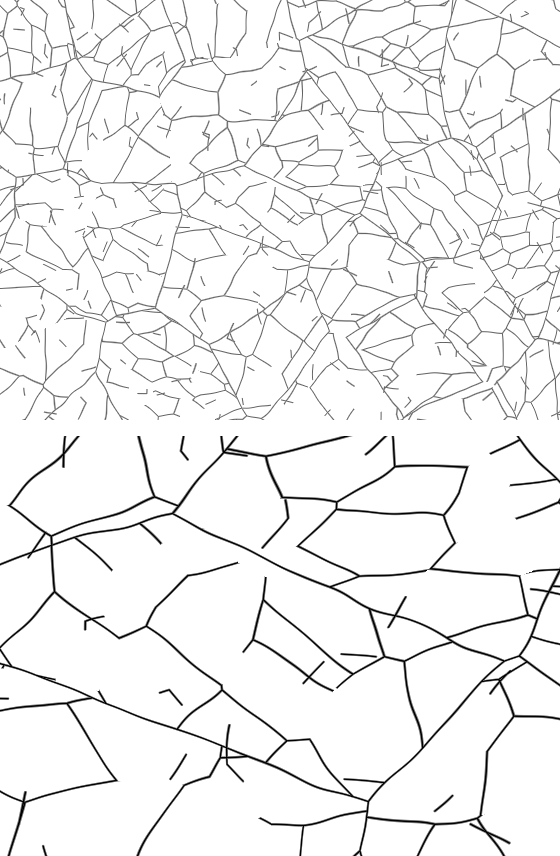
Top, the full canvas; bottom, a detail of the centre.
Reproduce this texture procedurally as a Shadertoy shader.

```glsl
// Fine black cracks on white: long fractures split into small shards, with loose hairlines.

// Lengths are in canvas heights
const vec3  PAPER         = vec3(1.0);
const vec3  INK           = vec3(0.0);
const float LINE_WIDTH    = 0.0016;
const float SOFTNESS      = 0.75;            // edge blur in pixels
const float PLATE_SIZE    = 0.23;            // regions between long fractures
const vec2  SHARD_SIZE    = vec2(0.06, 0.098);
const vec2  SHARD_STRETCH = vec2(1.0, 1.45);
const float PLATE_GAPS    = 0.1;             // share of borders left open
const float SHARD_GAPS    = 0.26;
const float HAIR_SPACING  = 0.088;
const vec2  HAIR_REACH    = vec2(0.007, 0.018); // half length
const float HAIR_HOOKS    = 0.25;
const vec2  BEND          = vec2(0.035, 2.7);   // amplitude, frequency
const vec2  WOBBLE        = vec2(0.0055, 21.0);
const float TAU           = 6.2831853;

vec2 hash2(vec2 p) {
    vec3 q = fract(p.xyx * vec3(0.1031, 0.1030, 0.0973));
    q += dot(q, q.yzx + 33.33);
    return fract((q.xx + q.yz) * q.zy);
}

vec2 direction(float turn) {
    return vec2(cos(TAU * turn), sin(TAU * turn));
}

float cornerSlope(vec2 corner, vec2 offset) {
    return dot(direction(hash2(corner).x), offset);
}

float gradientNoise(vec2 p) {
    vec2 i = floor(p), f = fract(p);
    vec2 u = f * f * f * (f * (f * 6.0 - 15.0) + 10.0);
    vec2 e = vec2(0.0, 1.0);
    float low  = mix(cornerSlope(i, f), cornerSlope(i + e.yx, f - e.yx), u.x);
    float high = mix(cornerSlope(i + e.xy, f - e.xy), cornerSlope(i + e.yy, f - e.yy), u.x);
    return mix(low, high, u.y);
}

vec2 warp(vec2 p, vec2 shape) {
    p *= shape.y;
    return shape.x * vec2(gradientNoise(p + 7.3), gradientNoise(p + 61.8));
}

// Voronoi borders on a stretched grid: x = distance before stretching, yz = cell
vec3 crackedCells(vec2 p, vec2 scale, vec2 seed, float gaps) {
    p *= scale;
    vec2 base = floor(p), cell = base, toSite = vec2(0.0);
    float nearest = 1e3;
    for (int y = -1; y <= 1; y++)
    for (int x = -1; x <= 1; x++) {
        vec2 c = base + vec2(x, y);
        vec2 r = c + hash2(c + seed) - p;
        if (dot(r, r) < nearest) {
            nearest = dot(r, r);
            cell = c;
            toSite = r;
        }
    }
    float border = 1e3;
    for (int y = -2; y <= 2; y++)
    for (int x = -2; x <= 2; x++) {
        if (x == 0 && y == 0) continue;
        vec2 c = cell + vec2(x, y);
        vec2 r = c + hash2(c + seed) - p;
        vec2 normal = normalize(r - toSite);
        vec2 middle = 0.5 * (r + toSite);
        float d = dot(middle, normal) / length(normal * scale);

        // Open borders: some are missing, others stop halfway
        vec2 chance = hash2(cell + c + 2.0 * seed + 19.0);
        if (chance.x < 0.4 * gaps) continue;
        if (chance.x < gaps) {
            vec2 tangent = vec2(-normal.y, normal.x) * (normal.x < 0.0 ? -1.0 : 1.0);
            d = max(d, (dot(-middle, tangent) + 0.3 * (chance.y - 0.5)) / length(tangent * scale));
        }
        border = min(border, d);
    }
    return vec3(border, cell);
}

float segment(vec2 p, vec2 a, vec2 b) {
    vec2 ab = b - a;
    return length(p - a - ab * clamp(dot(p - a, ab) / dot(ab, ab), 0.0, 1.0));
}

// Short loose cracks, some of them hooked at one end
float hairlines(vec2 p) {
    vec2 base = floor(p / HAIR_SPACING);
    float d = 1e3;
    for (int y = -1; y <= 1; y++)
    for (int x = -1; x <= 1; x++) {
        vec2 c = base + vec2(x, y);
        vec2 q = p - (c + hash2(c + 113.0)) * HAIR_SPACING;
        vec2 h = hash2(c + 271.0), hook = hash2(c + 419.0);
        float reach = mix(HAIR_REACH.x, HAIR_REACH.y, h.x);
        vec2 arm = reach * direction(h.y);
        d = min(d, segment(q, -arm, arm));
        if (hook.x < HAIR_HOOKS)
            d = min(d, segment(q, arm, arm + reach * direction(h.y + mix(0.12, 0.32, hook.y))));
    }
    return d;
}

void mainImage(out vec4 fragColor, in vec2 fragCoord) {
    float pixel = 1.0 / iResolution.y;
    vec2 p = fragCoord * pixel;
    p += warp(p, BEND) + warp(p, WOBBLE);

    // Long fractures, then shards turned and stretched differently in each plate
    vec3 plate = crackedCells(p, vec2(1.0 / PLATE_SIZE), vec2(37.0), PLATE_GAPS);
    vec2 seed = floor(200.0 * hash2(plate.yz + 53.0));
    vec2 trait = hash2(seed + 5.0);
    vec2 axis = direction(hash2(seed + 11.0).x);
    float stretch = mix(SHARD_STRETCH.x, SHARD_STRETCH.y, trait.x);
    vec2 scale = vec2(stretch, 1.0 / stretch) / mix(SHARD_SIZE.x, SHARD_SIZE.y, trait.y);
    vec2 turned = mat2(axis.x, -axis.y, axis.y, axis.x) * p;
    float shard = crackedCells(turned, scale, seed, SHARD_GAPS).x;
    float d = min(min(plate.x, shard), hairlines(p));

    // Smoothed line that keeps its ink when thinner than a pixel
    float outer = 0.5 * LINE_WIDTH + SOFTNESS * pixel;
    float inner = max(0.0, 0.5 * LINE_WIDTH - SOFTNESS * pixel);
    float ink = min(1.0, LINE_WIDTH / outer) * clamp((outer - d) / (outer - inner), 0.0, 1.0);
    fragColor = vec4(mix(PAPER, INK, ink), 1.0);
}
```
